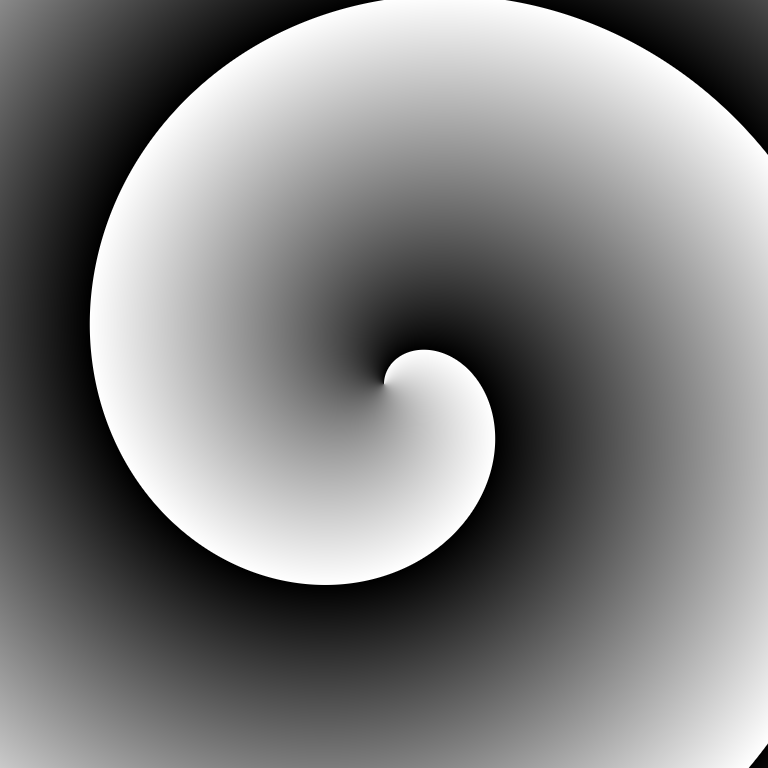
A WebGL 2 fragment shader for this background:

```glsl
#version 300 es
precision highp float;
// Draws one black-to-white spiral ramp that winds out from the canvas centre.
// Radius and angle add up to a phase; its repeating sawtooth gives the grey,
// and the jump from white to black is smoothed over about one pixel.

uniform vec2 u_resolution;
out vec4 fragColor;

const float TAU = 6.2831853;
const float RINGS_PER_UNIT = 2.0;  // one full turn moves out by half a canvas
const float START_TURN = 0.25;     // the arm leaves the centre pointing up

// Phase of an Archimedean spiral, counted in whole turns.
float spiralPhase(vec2 p, float rings, float startTurn) {
    return rings * length(p) + atan(p.y, p.x) / TAU - startTurn;
}

// Length of the phase gradient: radial and angular parts.
float spiralSlope(vec2 p, float rings) {
    float radius = max(length(p), 1e-4);
    return length(vec2(rings, 1.0 / (TAU * radius)));
}

// Sawtooth from 0 to 1 whose falling edge is spread over the given width.
float smoothSaw(float phase, float width) {
    float offset = phase - floor(phase + 0.5);
    float pastEdge = clamp(offset / width + 0.5, 0.0, 1.0);
    return clamp(offset + 1.0 - pastEdge, 0.0, 1.0);
}

void main() {
    // Centred coordinates, with the shorter side of the canvas as the unit.
    float unit = min(u_resolution.x, u_resolution.y);
    vec2 p = (gl_FragCoord.xy - 0.5 * u_resolution) / unit;

    // Grey level from the spiral phase.
    float phase = spiralPhase(p, RINGS_PER_UNIT, START_TURN);
    float edgeWidth = min(spiralSlope(p, RINGS_PER_UNIT) / unit, 1.0);
    float grey = smoothSaw(phase, edgeWidth);

    fragColor = vec4(vec3(grey), 1.0);
}
```
